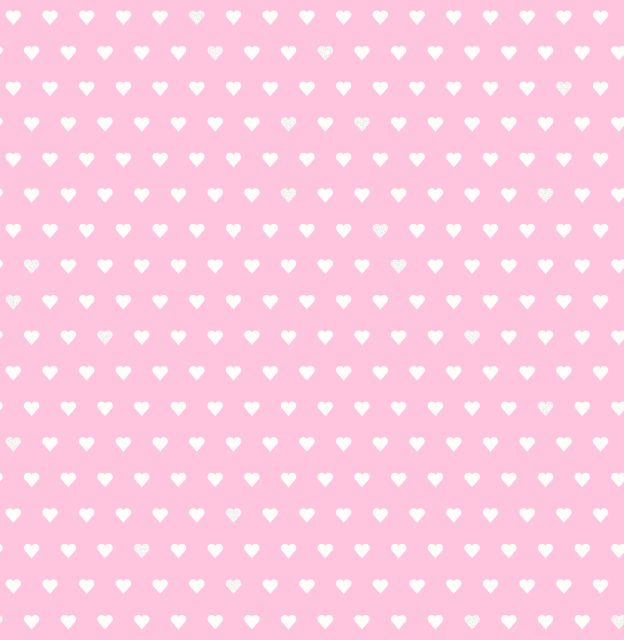
A Shadertoy shader for this pattern:

```glsl
// Rows of small cream hearts on pink, every other row shifted by half a step.
// Each cell of a wrapped grid holds one heart distance field; a few hashed
// cells per row get a greyish, speckled finish from cellular noise.

#define GRID vec2(17.0, 18.0)      // hearts across, rows down (rows even)
#define HEART_HALF_WIDTH 0.01233   // in canvas widths
#define ROW_START 0.362            // first heart of unshifted rows, in cells
#define WORN_CHANCE 0.70           // chance of each of two picks per row
#define SPECKLE_SCALE 4.5
#define PINK vec3(1.0, 0.77, 0.87)
#define CREAM vec3(1.0, 0.996, 0.978)
#define WORN_DARK vec3(0.925, 0.93, 0.915)
#define WORN_LIGHT vec3(0.985, 0.985, 0.968)

float hash(vec2 p) {
    vec3 q = fract(p.xyx * 0.1031);
    q += dot(q, q.yzx + 33.33);
    return fract((q.x + q.y) * q.z);
}

// Heart of half width 1: a round lobe joined to the tip by its tangent.
float heartDistance(vec2 p) {
    const float radius = 0.54;
    const float slant = 0.717;
    p.y -= 0.405;                          // centre the height
    vec2 q = vec2(abs(p.x) - (1.0 - radius), p.y);
    vec2 along = vec2(sin(slant), cos(slant));
    bool onLobe = q.y > 0.0 || dot(q, along) > 0.0;
    return (onLobe ? length(q) : dot(q, vec2(along.y, -along.x))) - radius;
}

// Distance to the nearest jittered point.
float cellular(vec2 p, float seed) {
    vec2 id = floor(p);
    float nearest = 2.0;
    for (int j = -1; j <= 1; j++)
    for (int i = -1; i <= 1; i++) {
        vec2 c = id + vec2(i, j);
        vec2 jitter = vec2(hash(c + seed), hash(c + seed + 57.0));
        nearest = min(nearest, length(c + jitter - p));
    }
    return nearest;
}

// 1 when the cell is one of the hashed picks of its row.
float isWorn(vec2 cell) {
    float worn = 0.0;
    for (int k = 0; k < 2; k++) {
        vec2 key = vec2(cell.y + 3.0, float(k) * 23.0 + 11.0);
        float column = floor(hash(key) * GRID.x);
        if (hash(key + 71.0) < WORN_CHANCE && abs(column - cell.x) < 0.5) worn = 1.0;
    }
    return worn;
}

void mainImage(out vec4 fragColor, in vec2 fragCoord) {
    // Staggered grid with wrapped cell numbers
    vec2 g = fragCoord / iResolution.xy * GRID;
    float shifted = 1.0 - mod(floor(g.y), 2.0);
    g.x += 0.5 - ROW_START - 0.5 * shifted;
    vec2 cell = floor(mod(floor(g) + 0.5, GRID));

    // Position in the cell, in heart half widths
    vec2 cellSize = vec2(1.0, iResolution.y / iResolution.x) / GRID;
    vec2 p = (fract(g) - 0.5) * cellSize / HEART_HALF_WIDTH;
    float pixel = 1.0 / (iResolution.x * HEART_HALF_WIDTH);

    // Speckled finish on the chosen hearts
    float speckle = smoothstep(0.15, 0.75, cellular(p * SPECKLE_SCALE + 20.0, cell.x + cell.y * 17.0));
    vec3 fill = mix(CREAM, mix(WORN_LIGHT, WORN_DARK, speckle), isWorn(cell));

    float cover = 1.0 - smoothstep(-0.6 * pixel, 0.6 * pixel, heartDistance(p));
    fragColor = vec4(mix(PINK, fill, cover), 1.0);
}
```
